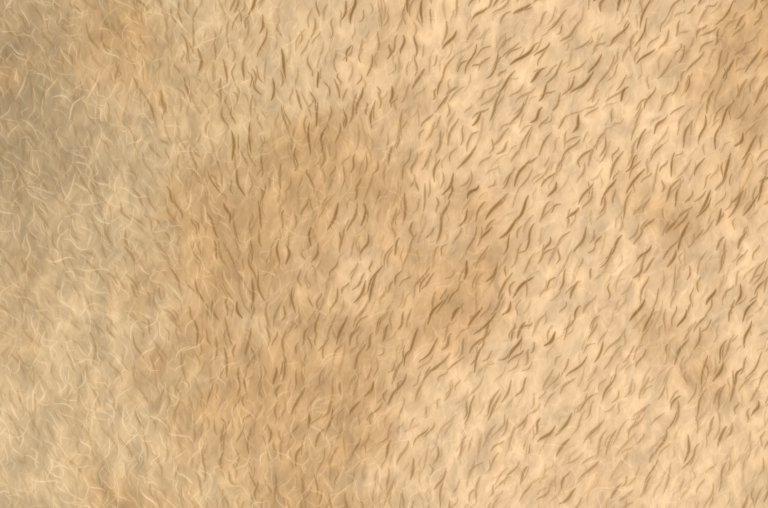
Write a Shadertoy shader that draws this texture.

```glsl
// Pale cream fleece with short wavy brown hairs and fine light curls.

const vec3 PEACH      = vec3(0.930, 0.785, 0.610);
const vec3 SAND       = vec3(0.835, 0.720, 0.550);
const vec3 GREY_SHADE = vec3(0.610, 0.520, 0.390);
const vec3 TAN        = vec3(0.765, 0.590, 0.390);
const vec3 HAIR_BROWN = vec3(0.500, 0.360, 0.190);
const vec3 CURL_CREAM = vec3(0.985, 0.885, 0.730);

vec4 hash4(vec2 id) {
    vec4 h = fract(id.xyxy * vec4(0.1031, 0.1030, 0.0973, 0.1099));
    h += dot(h, h.wzxy + 33.33);
    return fract((h.xxyz + h.yzzw) * h.zywx);
}

float valueNoise(vec2 p) {
    vec2 i = floor(p), f = fract(p);
    f = f * f * (3.0 - 2.0 * f);
    float low  = mix(hash4(i).x, hash4(i + vec2(1, 0)).x, f.x);
    float high = mix(hash4(i + vec2(0, 1)).x, hash4(i + vec2(1, 1)).x, f.x);
    return mix(low, high, f.y);
}

float fbm(vec2 p) {
    float sum = 0.0, gain = 0.5;
    for (int i = 0; i < 4; i++) {
        sum += gain * valueNoise(p);
        p = mat2(1.6, 1.2, -1.2, 1.6) * p + 17.3;
        gain *= 0.5;
    }
    return sum / 0.9375;
}

// Lean of the pile from vertical: left on the left side, right on the right.
float pileLean(vec2 p) {
    return mix(-0.50, 0.46, smoothstep(-0.1, 1.1, p.x)) + 0.5 * (valueNoise(p * 5.0) - 0.5);
}

// One hair per cell; returns (sharp hair, soft shadow around it).
vec2 hairs(vec2 p, vec2 cell, float halfLength, float width, float curl,
           float spread, float seed, float pixel) {
    vec2 cover = vec2(0.0);
    vec2 home = floor(p / cell);
    for (int y = -1; y <= 1; y++)
    for (int x = -1; x <= 1; x++) {
        vec2 id = home + vec2(x, y);
        vec4 rnd = hash4(id + seed);
        vec4 look = hash4(id + seed + 61.7);
        vec2 root = (id + rnd.xy) * cell;
        float angle = pileLean(root) + spread * (rnd.z - 0.5);
        vec2 axis = vec2(sin(angle), cos(angle));
        vec2 d = p - root;
        float t = dot(d, axis) / (halfLength * mix(0.5, 1.0, rnd.w));
        float wave = sin(t * mix(1.6, 3.4, look.x) + 6.283 * look.y);
        float across = d.x * axis.y - d.y * axis.x - curl * wave;
        float taper = max(1.0 - t * t, 0.0);
        float w = width * taper * mix(0.6, 1.2, look.z);
        float edge = pixel + 0.25 * width;
        float strength = mix(0.25, 1.0, look.w) * smoothstep(0.0, 0.4, taper);
        float line = 1.0 - smoothstep(w - edge, w + edge, abs(across));
        float glow = exp(-pow((across - width) / (3.0 * width), 2.0)) * taper;
        cover = max(cover, strength * vec2(line, glow));
    }
    return cover;
}

// Broad light falloff, tan patches and downy tufts.
vec3 undercoat(vec2 p, float aspect) {
    float u = p.x / aspect;
    vec3 color = mix(SAND, PEACH, smoothstep(0.05, 0.65, u + 0.25 * (fbm(p * 3.0) - 0.5)));
    float corner = length((vec2(u, p.y) - vec2(-0.05, 0.85)) * vec2(2.8, 1.3));
    color = mix(color, GREY_SHADE, 0.75 * (1.0 - smoothstep(0.0, 0.85, corner)));
    float lowerRight = smoothstep(0.75, 1.1, u) * (1.0 - smoothstep(0.1, 0.5, p.y));
    float patches = smoothstep(0.42, 0.78, fbm(p * 4.5 + 8.0) + 0.14 * lowerRight);
    color = mix(color, TAN, 0.60 * patches);
    vec2 warp = vec2(fbm(p * 14.0), fbm(p * 14.0 + 40.0)) - 0.5;
    vec2 along = p + 0.05 * warp;
    along.x -= along.y * 0.15;
    float tufts = fbm(along * vec2(34.0, 20.0));
    float down = fbm(along * vec2(130.0, 60.0) + 5.0);
    return color * (1.0 + 0.26 * (tufts - 0.5) + 0.14 * (down - 0.5));
}

void mainImage(out vec4 fragColor, in vec2 fragCoord) {
    float pixel = 1.0 / iResolution.y;
    vec2 p = fragCoord * pixel;
    float aspect = iResolution.x * pixel;
    float u = p.x / aspect;
    vec3 color = undercoat(p, aspect);

    // Brown hairs fade toward the left and lower edges.
    float density = mix(0.40, 1.0, smoothstep(0.05, 0.40, u)) * mix(0.65, 1.0, smoothstep(0.0, 0.4, p.y));
    vec2 longHair  = hairs(p, vec2(0.034, 0.050), 0.036, 0.0026, 0.0032, 0.5, 3.0, pixel);
    vec2 shortHair = hairs(p, vec2(0.028, 0.040), 0.025, 0.0020, 0.0030, 0.8, 29.0, pixel);
    vec2 dark = max(longHair, 0.7 * shortHair) * density;
    color = mix(color, TAN * 0.95, 0.38 * dark.y);
    color = mix(color, HAIR_BROWN, 0.72 * dark.x);

    // Cream curls are more tangled and show most on the left and below.
    float curliness = mix(0.60, 0.32, smoothstep(0.1, 0.6, u)) + 0.15 * (1.0 - smoothstep(0.0, 0.4, p.y));
    vec2 curls = hairs(p, vec2(0.036), 0.034, 0.0015, 0.0055, 2.2, 71.0, pixel);
    vec2 wisps = hairs(p, vec2(0.025), 0.024, 0.0013, 0.0040, 1.8, 113.0, pixel);
    vec2 pale = max(curls, 0.8 * wisps);
    vec3 cream = mix(CURL_CREAM, color * 1.25, 0.35);
    color = mix(color, cream, curliness * (0.85 * pale.x + 0.20 * pale.y));

    fragColor = vec4(clamp(color, 0.0, 1.0), 1.0);
}
```
